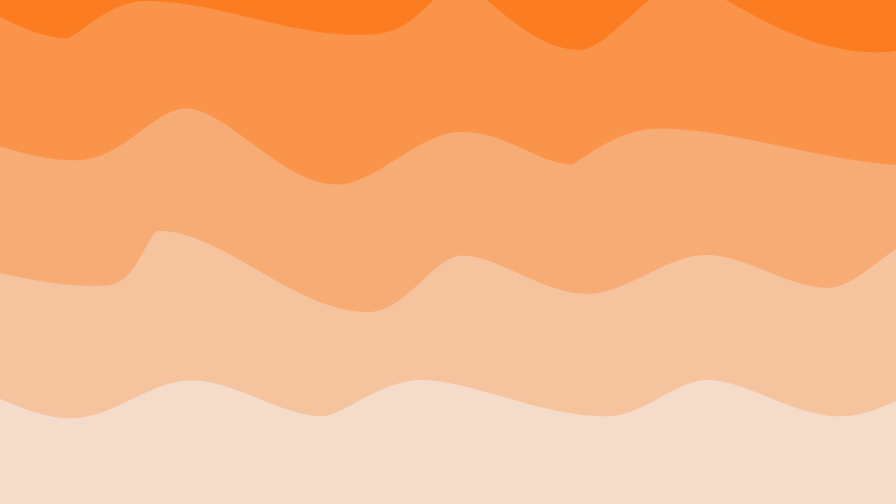
Write a Shadertoy shader that draws this background.

```glsl
const int KNOTS = 9;

// Wave height at x; each knot holds position, height and the skew of the ease to the next
float waveHeight(float x, vec3 knots[KNOTS]) {
    float height = knots[0].y;
    for (int i = 0; i < KNOTS - 1; i++) {
        vec3 a = knots[i], b = knots[i + 1];
        float t = clamp((x - a.x) / (b.x - a.x), 0.0, 1.0);
        height += (b.y - a.y) * smoothstep(0.0, 1.0, pow(t, a.z));
    }
    return height;
}

// Smooth coverage of the area under a wave
float below(vec2 uv, vec3 knots[KNOTS]) {
    float d = waveHeight(uv.x, knots) - uv.y;
    float pixel = length(vec2(dFdx(d), dFdy(d)));
    return clamp(0.5 + d / max(pixel, 1e-5), 0.0, 1.0);
}

void mainImage(out vec4 fragColor, in vec2 fragCoord) {
    vec2 uv = fragCoord / iResolution.xy;

    // Crests and troughs of each layer, in fractions of the canvas
    vec3 topWave[KNOTS] = vec3[KNOTS](
        vec3(-0.091, 1.023, 1.0), vec3(0.075, 0.924, 0.68), vec3(0.163, 0.998, 1.0),
        vec3(0.397, 0.931, 1.65), vec3(0.514, 1.035, 0.72), vec3(0.647, 0.901, 0.92),
        vec3(0.768, 1.035, 0.69), vec3(0.979, 0.896, 1.0), vec3(1.172, 1.0, 1.0));
    vec3 upperWave[KNOTS] = vec3[KNOTS](
        vec3(-0.117, 0.757, 1.0), vec3(0.082, 0.682, 1.18), vec3(0.208, 0.785, 0.9),
        vec3(0.376, 0.634, 0.98), vec3(0.514, 0.738, 1.15), vec3(0.638, 0.674, 0.63),
        vec3(0.736, 0.745, 0.95), vec3(1.029, 0.671, 1.0), vec3(1.2, 0.72, 1.0));
    vec3 lowerWave[KNOTS] = vec3[KNOTS](
        vec3(-0.13, 0.495, 1.0), vec3(0.102, 0.433, 2.0), vec3(0.178, 0.542, 0.95),
        vec3(0.41, 0.381, 1.13), vec3(0.516, 0.493, 0.93), vec3(0.655, 0.417, 1.0),
        vec3(0.788, 0.494, 1.0), vec3(0.924, 0.429, 0.98), vec3(1.042, 0.537, 1.0));
    vec3 bottomWave[KNOTS] = vec3[KNOTS](
        vec3(-0.075, 0.245, 1.0), vec3(0.078, 0.17, 1.04), vec3(0.212, 0.245, 1.03),
        vec3(0.361, 0.174, 0.78), vec3(0.471, 0.246, 0.9), vec3(0.677, 0.174, 1.05),
        vec3(0.79, 0.246, 0.94), vec3(0.937, 0.174, 1.05), vec3(1.074, 0.247, 1.0));

    // Layers from deep orange at the top to pale cream at the bottom
    vec3 color = vec3(0.99, 0.49, 0.13);
    color = mix(color, vec3(0.98, 0.58, 0.29), below(uv, topWave));
    color = mix(color, vec3(0.97, 0.67, 0.46), below(uv, upperWave));
    color = mix(color, vec3(0.96, 0.77, 0.62), below(uv, lowerWave));
    color = mix(color, vec3(0.96, 0.86, 0.79), below(uv, bottomWave));

    fragColor = vec4(color, 1.0);
}
```
